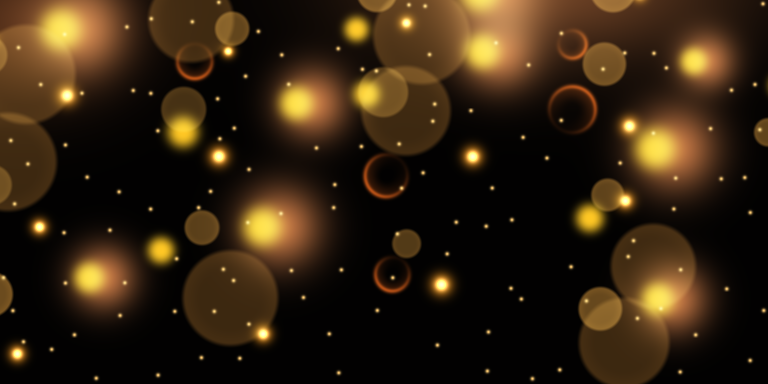
This background is drawn by a Shadertoy shader. Its source:

```glsl
// Golden bokeh: translucent discs, rings, warm glows and fine sparks on black.

const float TAU = 6.28319;

float hash(float n) {
    return fract(sin(n * 127.1) * 43758.5453);
}

vec2 hash2(vec2 p) {
    return fract(sin(vec2(dot(p, vec2(127.1, 311.7)), dot(p, vec2(269.5, 183.3)))) * 43758.5453);
}

// Evenly spread, jittered position; lift below 1 crowds items to the top.
vec2 scatter(float i, float seed, float lift, float aspect) {
    vec2 g = fract(hash2(vec2(seed, 3.7)) + i * vec2(0.7549, 0.5698));
    g.y = pow(g.y, lift);
    vec2 jitter = hash2(vec2(i, seed)) - 0.5;
    return (g * 1.06 - 0.03) * vec2(aspect, 1.0) + 0.12 * jitter;
}

vec3 screen(vec3 base, vec3 light) {
    return 1.0 - (1.0 - base) * (1.0 - clamp(light, 0.0, 1.0));
}

float gauss(float d, float r) {
    return exp(-d * d / (r * r));
}

// Flat lens disc with a soft edge and a slightly brighter rim.
float disc(float d, float r, float soft) {
    float body = 1.0 - smoothstep(r - soft, r + soft, d);
    return body * (0.92 + 0.14 * smoothstep(0.6 * r, r, d));
}

// Thin ring, lit from one side, with a faint filling.
float ring(vec2 q, float r, float angle) {
    float d = length(q);
    float side = 0.55 + 0.45 * dot(q / max(d, 0.0001), vec2(cos(angle), sin(angle)));
    float fill = 0.28 * (1.0 - smoothstep(r - 0.005, r + 0.005, d)) * smoothstep(0.2 * r, r, d);
    return side * (gauss(d - r, 0.006) * 0.75 + fill);
}

// Peach halo with a yellow core off to the left.
vec3 glow(vec2 q, float r) {
    vec3 halo = vec3(0.78, 0.47, 0.27) * gauss(length(q), r);
    float core = exp(-pow(length(q + vec2(0.45 * r, 0.0)) / (0.5 * r), 3.0));
    return screen(halo, vec3(1.0, 0.82, 0.12) * core);
}

// White-hot point inside a golden halo.
vec3 spark(float d, float r) {
    vec3 halo = vec3(0.95, 0.58, 0.1) * gauss(d, r);
    return halo + vec3(1.0, 0.95, 0.75) * gauss(d, 0.5 * r);
}

// One tiny dot in most cells of a jittered grid.
float dust(vec2 p, float cell, float r) {
    vec2 id = floor(p / cell);
    vec2 center = (id + 0.06 + 0.88 * hash2(id + 5.3)) * cell;
    float keep = step(0.14, hash(dot(id, vec2(1.37, 7.91)) + 2.0));
    return keep * gauss(length(p - center), r);
}

void mainImage(out vec4 fragColor, in vec2 fragCoord) {
    vec2 p = fragCoord / iResolution.y;
    float aspect = iResolution.x / iResolution.y;
    vec3 col = vec3(0.006, 0.004, 0.003);

    // Brown haze along the top right and the upper left corner
    vec2 hazeRight = (p - vec2(0.72 * aspect, 1.04)) / vec2(0.46, 0.2);
    vec2 hazeLeft = (p - vec2(0.03 * aspect, 0.95)) / vec2(0.26, 0.2);
    col = screen(col, vec3(0.42, 0.25, 0.14) * gauss(length(hazeRight), 1.0));
    col = screen(col, vec3(0.34, 0.19, 0.10) * gauss(length(hazeLeft), 1.0));

    // Large dim discs
    for (float i = 0.0; i < 8.0; i++) {
        float r = mix(0.095, 0.142, hash(i + 11.0));
        float d = length(p - scatter(i, 1.0, 1.0, aspect));
        col = screen(col, vec3(0.25, 0.165, 0.065) * disc(d, r, 0.008));
    }

    // Smaller, brighter discs
    for (float i = 0.0; i < 15.0; i++) {
        float r = mix(0.032, 0.07, hash(i + 31.0));
        float d = length(p - scatter(i, 2.0, 0.65, aspect));
        float level = mix(0.65, 1.15, hash(i + 53.0));
        col = screen(col, vec3(0.40, 0.28, 0.11) * level * disc(d, r, 0.005));
    }

    // Orange rings
    for (float i = 0.0; i < 7.0; i++) {
        float r = mix(0.035, 0.062, hash(i + 71.0));
        vec2 q = p - scatter(i, 4.0, 0.65, aspect);
        col = screen(col, vec3(0.78, 0.34, 0.09) * ring(q, r, TAU * hash(i + 83.0)));
    }

    // Warm glows
    for (float i = 0.0; i < 9.0; i++) {
        float r = mix(0.07, 0.11, hash(i + 97.0));
        col = screen(col, glow(p - scatter(i, 6.0, 0.65, aspect), r));
    }

    // Solid yellow lights
    for (float i = 0.0; i < 6.0; i++) {
        float d = length(p - scatter(i, 8.0, 0.6, aspect));
        float r = mix(0.032, 0.045, hash(i + 113.0));
        col = screen(col, vec3(1.0, 0.78, 0.14) * exp(-pow(d / r, 3.0)));
    }

    // Sparks and dust
    for (float i = 0.0; i < 13.0; i++) {
        float d = length(p - scatter(i, 9.0, 0.9, aspect));
        col = screen(col, spark(d, mix(0.014, 0.028, hash(i + 131.0))));
    }
    col = screen(col, vec3(1.0, 0.8, 0.45) * dust(p, 0.12, 0.0052));

    fragColor = vec4(col, 1.0);
}
```
